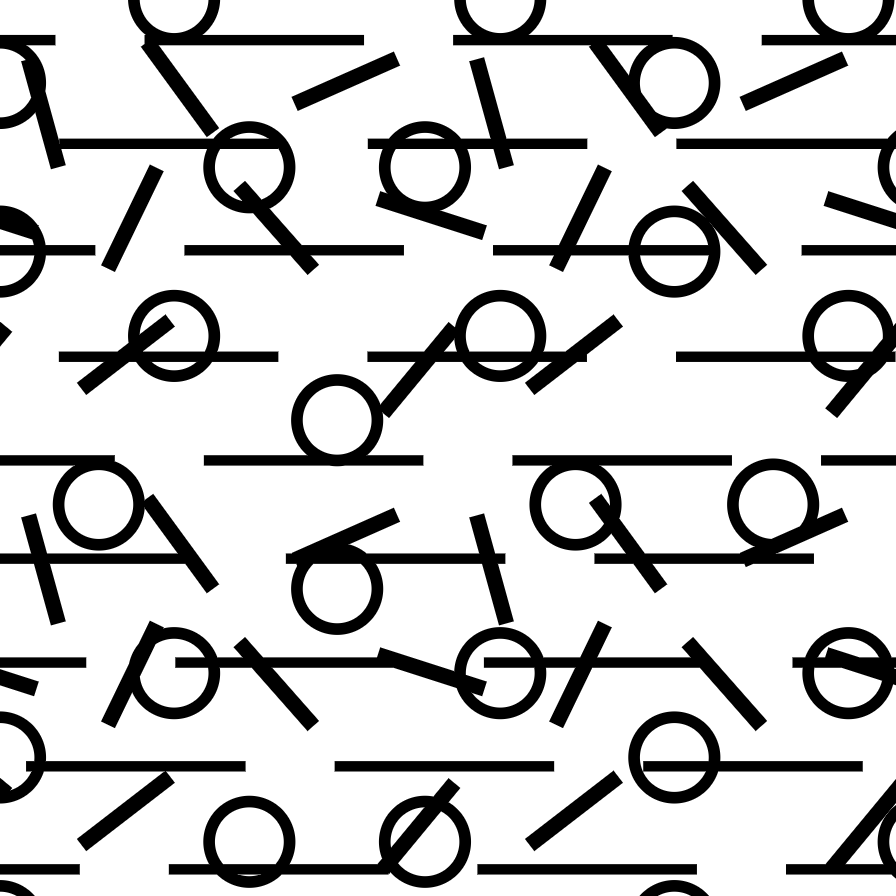
This pattern is drawn by a WebGL 2 fragment shader. Its source:

```glsl
#version 300 es
precision highp float;
// Black line pattern on white: rows of horizontal dashes, staggered rings and
// tilted bars. Each layer repeats with its own period, so the overlaps vary;
// the layers are distance functions joined by min().

uniform vec2 u_resolution;
out vec4 outColor;

const float PI = 3.14159265;
const vec3 PAPER = vec3(1.0);
const vec3 INK = vec3(0.0);

// Horizontal dashes
const float DASH_PERIOD = 0.3444;
const float DASH_ROW_STEP = 0.1157;
const float DASH_ROW_START = 0.026;
const float DASH_ROW_JITTER = 0.008;
const float DASH_SHIFT_JITTER = 0.34;
const vec2 DASH_HALF_SIZE = vec2(0.1225, 0.0058);

// Rings: rows with a mirrored pair alternate with rows of one ring
const float RING_PERIOD = 0.7526;
const float RING_ROW_STEP = 0.0941;
const float RING_ROW_START = 0.2487;
const float RING_ROW_CYCLE = 8.0;
const float RING_RADIUS = 0.0449;
const float RING_HALF_STROKE = 0.0065;
const float PAIR_SPREAD = 0.182;
const float PAIR_SWING = 0.084;

// Tilted bars on a loose grid that repeats every three cells
const vec2 BAR_CELL = vec2(0.1667, 0.1697);
const vec2 BAR_ORIGIN = vec2(-0.039, -0.027);
const vec2 BAR_JITTER = vec2(0.24, 0.48);
const float BAR_STAGGER = 0.65;
const float BAR_TILT_JITTER = 0.25;
const vec2 BAR_HALF_SIZE = vec2(0.0625, 0.0086);

// Integer hash giving two values in 0..1
vec2 hash2(vec2 cell) {
    uvec2 v = uvec2(ivec2(cell)) * 1664525u + 1013904223u;
    v.x += v.y * 1664525u;
    v.y += v.x * 1664525u;
    v ^= v >> 16u;
    v.x += v.y * 1664525u;
    v.y += v.x * 1664525u;
    v ^= v >> 16u;
    return vec2(v & 65535u) / 65535.0;
}

// Signed offset to the nearest multiple of the period
float wrapCentered(float x, float period) {
    return x - period * floor(x / period + 0.5);
}

float boxDistance(vec2 p, vec2 halfSize) {
    vec2 q = abs(p) - halfSize;
    return length(max(q, 0.0)) + min(max(q.x, q.y), 0.0);
}

float dashDistance(vec2 p) {
    float row = floor((p.y - DASH_ROW_START) / DASH_ROW_STEP + 0.5);
    vec2 rnd = hash2(vec2(row, 17.0)) - 0.5;
    float shift = 0.55 + 0.5 * row + DASH_SHIFT_JITTER * rnd.x;
    float x = p.x - shift * DASH_PERIOD - DASH_HALF_SIZE.x;
    float y = p.y - DASH_ROW_START - row * DASH_ROW_STEP - DASH_ROW_JITTER * rnd.y;
    return boxDistance(vec2(wrapCentered(x, DASH_PERIOD), y), DASH_HALF_SIZE);
}

float ringDistance(vec2 p) {
    float nearest = floor((p.y - RING_ROW_START) / RING_ROW_STEP + 0.5);
    float mirroredX = abs(wrapCentered(p.x - 0.5 * RING_PERIOD, RING_PERIOD));
    float dist = 1.0;
    for (float i = -1.0; i <= 1.0; i++) {
        float row = nearest + i;
        float wave = sin(2.0 * PI * row / RING_ROW_CYCLE);
        float single = wave > 0.0 ? 0.0 : 0.5 * RING_PERIOD;
        float pair = PAIR_SPREAD + PAIR_SWING * wave;
        float spread = mod(row, 2.0) > 0.5 ? single : pair;
        vec2 d = vec2(mirroredX - spread, p.y - RING_ROW_START - row * RING_ROW_STEP);
        dist = min(dist, abs(length(d) - RING_RADIUS) - RING_HALF_STROKE);
    }
    return dist;
}

float barDistance(vec2 p) {
    vec2 grid = (p - BAR_ORIGIN) / BAR_CELL;
    float dist = 1.0;
    for (float j = -1.0; j <= 1.0; j++) {
        for (float i = -1.0; i <= 1.0; i++) {
            vec2 cell = floor(grid) + vec2(i, j);
            vec2 id = mod(cell, 3.0);
            bool lowRow = id.y < 0.5;
            if (lowRow && id.x == 1.0) continue; // one gap per repeat

            vec2 center = cell + 0.5 + BAR_JITTER * (hash2(id) - 0.5);
            center.x += id.y < 1.5 ? BAR_STAGGER : 0.0;

            // Tilt eases across the columns; one diagonal and the low row rise
            float across = 0.5 * id.x;
            float tilt = lowRow ? mix(0.56, 0.93, across) : mix(1.24, 0.43, across);
            tilt += BAR_TILT_JITTER * (hash2(id + 31.0).x - 0.5);
            bool rising = lowRow || id.x == 2.0 * (id.y - 1.0);
            vec2 axis = vec2(cos(tilt), rising ? sin(tilt) : -sin(tilt));

            vec2 d = (grid - center) * BAR_CELL;
            vec2 local = vec2(dot(d, axis), dot(d, vec2(-axis.y, axis.x)));
            dist = min(dist, boxDistance(local, BAR_HALF_SIZE));
        }
    }
    return dist;
}

void main() {
    vec2 p = gl_FragCoord.xy / u_resolution.y;
    float dist = min(dashDistance(p), min(ringDistance(p), barDistance(p)));
    float coverage = clamp(0.5 - dist * u_resolution.y, 0.0, 1.0);
    outColor = vec4(mix(PAPER, INK, coverage), 1.0);
}
```
